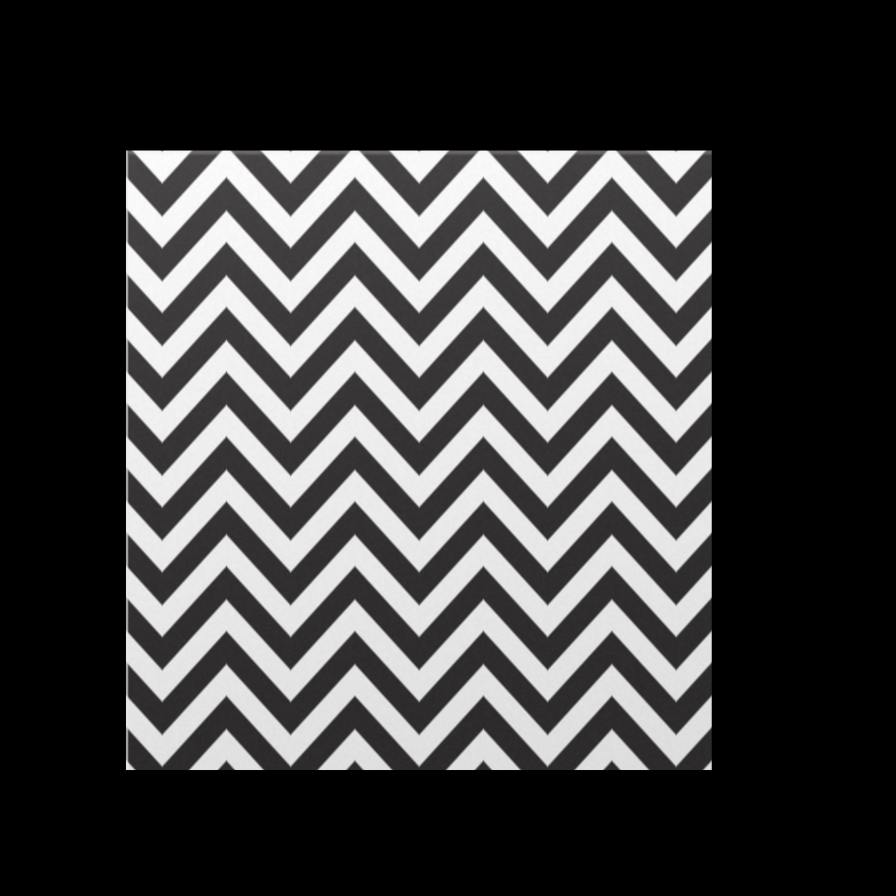
A WebGL 2 fragment shader for this pattern:

```glsl
#version 300 es
precision highp float;
// Dark and pale chevron stripes on a softly lit panel with a black surround.

uniform vec2 u_resolution;
out vec4 fragColor;

// Layout, in units of the canvas
const vec2 PANEL_MIN = vec2(0.1406, 0.1406);
const vec2 PANEL_MAX = vec2(0.7943, 0.8320);
const vec2 PERIOD = vec2(0.1434, 0.07233);   // zigzag width, stripe spacing
const vec2 PEAK = vec2(0.3961, 0.6572);      // top of one dark peak
const float ZIGZAG_HEIGHT = 0.0788;
const float DARK_SHARE = 0.51;
const float SOFTNESS = 0.0018;

// Lighting and surface
const vec3 SURROUND = vec3(0.0);
const vec3 DARK_LOW = vec3(0.175, 0.168, 0.172);
const vec3 DARK_HIGH = vec3(0.285, 0.275, 0.282);
const vec3 PALE_LOW = vec3(0.865);
const vec3 PALE_HIGH = vec3(0.985);
const vec3 RIM_COLOR = vec3(0.93, 0.91, 0.92);
const float LEFT_RIM = 0.0035;
const float TOP_RIM = 0.0065;
const float GRAIN_CELLS = 384.0;
const float GRAIN_AMOUNT = 0.018;

float hash(vec2 p) {
  vec3 q = fract(vec3(p.xyx) * 0.1031);
  q += dot(q, q.yzx + 33.33);
  return fract((q.x + q.y) * q.z);
}

// Value noise that wraps after a whole number of cells
float wrappedNoise(vec2 uv, float cells) {
  vec2 p = uv * cells;
  vec2 cell = floor(p);
  vec2 f = smoothstep(0.0, 1.0, p - cell);
  vec2 a = mod(cell, cells);
  vec2 b = mod(cell + 1.0, cells);
  return mix(mix(hash(a), hash(vec2(b.x, a.y)), f.x),
             mix(hash(vec2(a.x, b.y)), hash(b), f.x), f.y);
}

// Signed distance to the nearest dark stripe, negative inside
float chevronDistance(vec2 uv) {
  float wave = 2.0 * abs(fract((uv.x - PEAK.x) / PERIOD.x + 0.5) - 0.5);
  float depth = (PEAK.y - ZIGZAG_HEIGHT * wave - uv.y) / PERIOD.y;
  float fromCenter = abs(fract(depth - 0.5 * DARK_SHARE + 0.5) - 0.5);
  float slope = 2.0 * ZIGZAG_HEIGHT / PERIOD.x;
  return (fromCenter - 0.5 * DARK_SHARE) * PERIOD.y / sqrt(1.0 + slope * slope);
}

float boxDistance(vec2 uv) {
  vec2 d = abs(uv - 0.5 * (PANEL_MIN + PANEL_MAX)) - 0.5 * (PANEL_MAX - PANEL_MIN);
  return max(d.x, d.y);
}

void main() {
  vec2 uv = gl_FragCoord.xy / u_resolution;
  float pixel = 1.0 / min(u_resolution.x, u_resolution.y);
  vec2 local = clamp((uv - PANEL_MIN) / (PANEL_MAX - PANEL_MIN), 0.0, 1.0);

  // Stripes, lit from the upper left
  float light = clamp(0.85 * local.y + 0.15 * (1.0 - local.x), 0.0, 1.0);
  vec3 dark = mix(DARK_LOW, DARK_HIGH, light * light);
  vec3 pale = mix(PALE_LOW, PALE_HIGH, light);
  float blur = max(SOFTNESS, 0.75 * pixel);
  vec3 color = mix(dark, pale, smoothstep(-blur, blur, chevronDistance(uv)));

  // Fine woven grain
  color += GRAIN_AMOUNT * (wrappedNoise(uv, GRAIN_CELLS) - 0.5);

  // Bright left edge and faint sheen along the top
  float left = 1.0 - smoothstep(0.4 * LEFT_RIM, LEFT_RIM, uv.x - PANEL_MIN.x);
  float top = 1.0 - smoothstep(0.3 * TOP_RIM, TOP_RIM, PANEL_MAX.y - uv.y);
  color = mix(color, RIM_COLOR, max(0.65 * left, 0.22 * top));

  // Black surround, so opposite canvas edges join
  float panel = 1.0 - smoothstep(-0.6 * pixel, 0.6 * pixel, boxDistance(uv));
  fragColor = vec4(mix(SURROUND, color, panel), 1.0);
}
```
